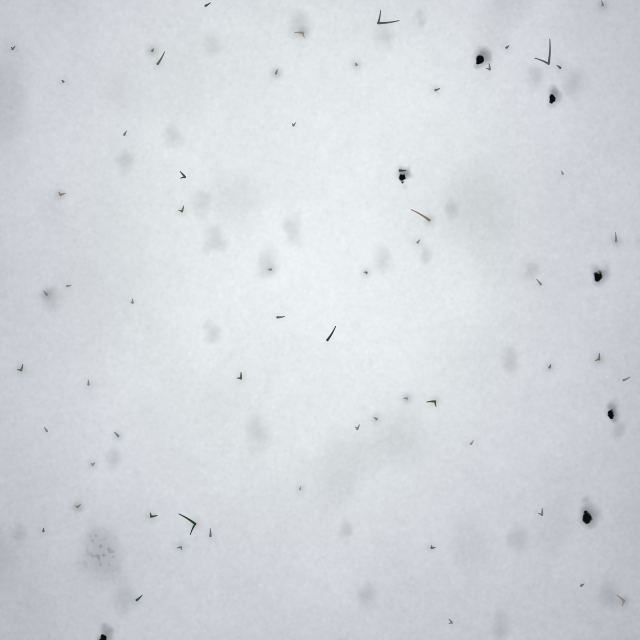
A three.js fragment shader for this texture:

```glsl
varying vec2 vUv;

const vec3 SNOW_CENTRE_TINT = vec3(0.978, 1.0, 1.010);
const vec3 SNOW_EDGE_TINT = vec3(0.985, 1.0, 1.030);
const vec3 PIT_COLOR = vec3(0.05, 0.06, 0.06);
const vec3 GREEN_BLADE = vec3(0.13, 0.21, 0.10);
const vec3 BROWN_BLADE = vec3(0.36, 0.29, 0.20);
const vec3 DARK_BLADE = vec3(0.14, 0.15, 0.14);

float hash(vec2 p, float seed) {
  vec3 q = fract(vec3(p.xyx + seed * 7.31) * vec3(0.1031, 0.1030, 0.0973));
  q += dot(q, q.yzx + 33.33);
  return fract((q.x + q.y) * q.z);
}

vec2 hash2(vec2 p, float seed) {
  return vec2(hash(p, seed), hash(p, seed + 1.7));
}

// Soft cellular noise: jittered round kernels of random sign
float cellNoise(vec2 p, float seed) {
  vec2 base = floor(p);
  float sum = 0.0;
  for (int y = -1; y <= 1; y++) {
    for (int x = -1; x <= 1; x++) {
      vec2 cell = base + vec2(float(x), float(y));
      vec2 d = p - cell - hash2(cell, seed);
      float w = max(0.0, 1.0 - dot(d, d));
      sum += w * w * w * (hash(cell, seed + 4.1) * 2.0 - 1.0);
    }
  }
  return sum;
}

// Scattered oval patches; core is the solid fraction of the radius
float patches(vec2 uv, float scale, float seed, float density, float radius, float core) {
  vec2 base = floor(uv * scale);
  float cover = 0.0;
  for (int y = -1; y <= 1; y++) {
    for (int x = -1; x <= 1; x++) {
      vec2 cell = base + vec2(float(x), float(y));
      vec2 d = uv - (cell + hash2(cell, seed)) / scale;
      float size = radius * mix(0.65, 1.15, hash(cell, seed + 5.3));
      float reach = length(d * vec2(1.15, 0.85)) / size;
      reach += 0.25 * cellNoise(d / size * 1.8, seed + hash(cell, seed));
      float present = step(hash(cell, seed + 8.9), density);
      cover = max(cover, present * (1.0 - smoothstep(core, 1.0, reach)));
    }
  }
  return cover;
}

// Tapered, slightly bent blade rooted at the origin
float blade(vec2 p, float angle, float len, float halfWidth) {
  vec2 dir = vec2(cos(angle), sin(angle));
  vec2 q = vec2(dot(p, dir), dot(p, vec2(-dir.y, dir.x)));
  q.y -= 0.12 * q.x * q.x / len;
  float t = clamp(q.x / len, 0.0, 1.0);
  float d = length(q - vec2(t * len, 0.0)) - halfWidth * (1.0 - 0.8 * t);
  return 1.0 - smoothstep(-0.0006, 0.0013, d);
}

// Scattered pairs of blades, each in a faint hollow
vec3 addTufts(vec3 color, vec2 uv, float scale, float seed, float density, float size, float strength) {
  vec2 base = floor(uv * scale);
  for (int y = -1; y <= 1; y++) {
    for (int x = -1; x <= 1; x++) {
      vec2 cell = base + vec2(float(x), float(y));
      if (hash(cell, seed + 2.9) > density) continue;
      vec2 d = uv - (cell + hash2(cell, seed)) / scale;
      float tone = hash(cell, seed + 6.3);
      float len = size * mix(0.45, 1.2, hash(cell, seed + 9.7));
      float angle = 1.57 + (hash(cell, seed + 3.7) - 0.5) * 3.4;
      float second = step(0.55, hash(cell, seed + 11.3));
      float cover = blade(d, angle, len, 0.0015);
      cover = max(cover, second * blade(d, angle + 1.1 + tone, len * 0.6, 0.0012));
      vec3 ink = mix(DARK_BLADE, GREEN_BLADE, step(0.35, tone));
      ink = mix(ink, BROWN_BLADE, step(0.7, tone));
      color *= 1.0 - 0.16 * tone * exp(-dot(d, d) / 0.00007);
      color = mix(color, ink, cover * strength * mix(0.5, 1.0, hash(cell, seed + 13.1)));
    }
  }
  return color;
}

// Snow lit from above centre, with drifts and fine granules
vec3 snow(vec2 uv) {
  vec2 c = (uv - vec2(0.48, 0.63)) * vec2(1.1, 0.85);
  float edge = 1.0 - exp(-2.4 * dot(c, c));
  float light = 0.938 - 0.27 * edge;
  light += 0.016 * cellNoise(uv * 4.0, 1.0) + 0.013 * cellNoise(uv * 10.0, 2.0);
  light += 0.006 * cellNoise(uv * 28.0, 3.0) + 0.007 * cellNoise(uv * 80.0, 4.0);
  light += 0.014 * cellNoise(uv * 190.0, 5.0);
  light -= 0.05 * smoothstep(0.3, 1.1, cellNoise(uv * vec2(10.0, 7.0), 6.0));
  return light * mix(SNOW_CENTRE_TINT, SNOW_EDGE_TINT, smoothstep(0.1, 0.5, edge));
}

void main() {
  vec3 color = snow(vUv);

  // Thawed prints, grainy where the ground shows through
  float thaw = patches(vUv, 3.0, 21.0, 0.3, 0.055, 0.0);
  float grit = smoothstep(0.1, 0.7, cellNoise(vUv * 150.0, 22.0));
  color *= 1.0 - thaw * (0.12 + 0.14 * grit * thaw);
  color *= 1.0 - 0.09 * patches(vUv, 8.0, 25.0, 0.4, 0.028, 0.0);

  // Dark pits with a shaded rim
  color *= 1.0 - 0.3 * patches(vUv - vec2(0.004, 0.005), 4.0, 31.0, 0.2, 0.022, 0.0);
  color = mix(color, PIT_COLOR, patches(vUv, 4.0, 31.0, 0.2, 0.0085, 0.55));

  // Specks, short tips and a few long blades
  color = addTufts(color, vUv, 8.0, 41.0, 0.45, 0.006, 0.65);
  color = addTufts(color, vUv, 7.0, 51.0, 0.5, 0.012, 0.85);
  color = addTufts(color, vUv, 4.0, 61.0, 0.35, 0.032, 0.95);

  gl_FragColor = vec4(color, 1.0);
}
```
